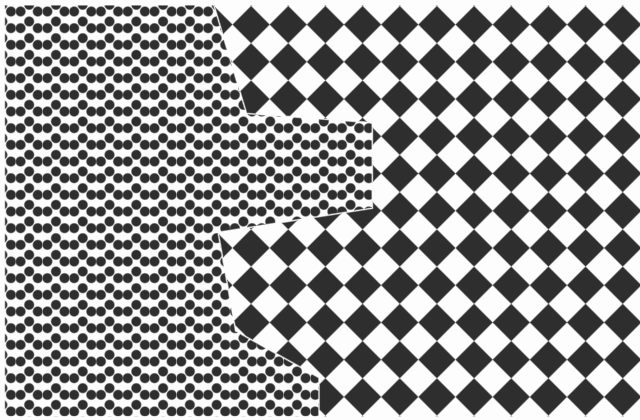
Give the GLSL for this pattern, as a Shadertoy shader.

```glsl
// Draws a field of clustered dots meeting a diamond checker along a jagged seam.

// The canvas is GRID units high, measured from its upper left corner.
const float GRID = 504.0;
const vec3 PAPER = vec3(0.992);
const vec3 INK = vec3(0.18);

const int CORNERS = 8;
const vec2 seam[CORNERS] = vec2[CORNERS](
    vec2(255.0, 0.0), vec2(296.0, 136.0), vec2(447.0, 147.0), vec2(447.0, 250.0),
    vec2(262.0, 279.0), vec2(283.0, 397.0), vec2(383.0, 453.0), vec2(383.0, 504.0));

// Coverage of a shape from its signed distance (negative inside).
float coverage(float dist, float blur) {
    return 1.0 - smoothstep(-blur, blur, dist);
}

float segmentDistance(vec2 p, vec2 a, vec2 b) {
    vec2 along = b - a;
    float t = clamp(dot(p - a, along) / dot(along, along), 0.0, 1.0);
    return length(p - a - along * t);
}

// Signed distance to the seam, negative on the dotted side.
float seamDistance(vec2 p) {
    float nearest = GRID;
    float seamX = seam[0].x;
    for (int i = 0; i < CORNERS - 1; i++) {
        vec2 a = seam[i];
        vec2 b = seam[i + 1];
        nearest = min(nearest, segmentDistance(p, a, b));
        if (p.y >= a.y) seamX = mix(a.x, b.x, min((p.y - a.y) / (b.y - a.y), 1.0));
    }
    return p.x < seamX ? -nearest : nearest;
}

// Offset from the nearest point of a repeated lattice.
vec2 latticeOffset(vec2 p, vec2 origin, vec2 pitch) {
    return (fract((p - origin) / pitch + 0.5) - 0.5) * pitch;
}

float dotLattice(vec2 p, vec2 origin, vec2 pitch, float radius) {
    return length(latticeOffset(p, origin, pitch)) - radius;
}

// Each cluster is one raised dot with a lower dot on either side.
float dotClusters(vec2 p, float radius) {
    const vec2 pitch = vec2(32.14, 20.0);
    const vec2 peak = vec2(35.0, 5.8);
    const vec2 drop = vec2(10.3, 8.0);
    float dist = dotLattice(p, peak, pitch, radius);
    dist = min(dist, dotLattice(p, peak + drop, pitch, radius));
    return min(dist, dotLattice(p, peak + vec2(-drop.x, drop.y), pitch, radius));
}

float diamonds(vec2 p, vec2 origin, vec2 pitch) {
    vec2 d = abs(latticeOffset(p, origin, pitch)) / pitch;
    return (d.x + d.y - 0.5) * pitch.x * 0.7071;
}

// Signed distance to the outside of the printed area.
float printedArea(vec2 p) {
    return max(6.0 - p.x, max(6.5 - p.y, p.y - 499.5));
}

void mainImage(out vec4 fragColor, in vec2 fragCoord) {
    float unit = GRID / iResolution.y;
    vec2 p = vec2(fragCoord.x, iResolution.y - fragCoord.y) * unit;
    float blur = max(unit * 0.8, 1.2);

    // The two patterns, each kept on its own side of the seam
    float side = seamDistance(p);
    float dots = coverage(max(dotClusters(p, 5.9), side + 1.0), blur);
    float checks = coverage(max(diamonds(p, vec2(301.3, 29.5), vec2(44.6, 44.68)), 0.6 - side), blur);

    // Ink on paper, with clear margins
    float ink = max(dots, checks) * coverage(printedArea(p), blur);
    fragColor = vec4(mix(PAPER, INK, ink), 1.0);
}
```
